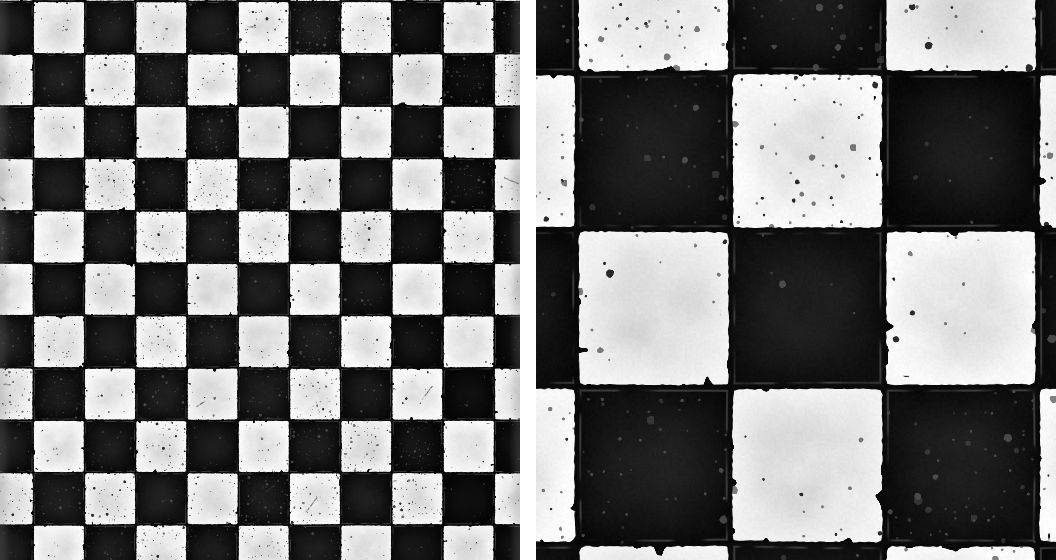
Left, the full canvas; right, a detail of the centre.
Give the GLSL for this texture, as a Shadertoy shader.

```glsl
const vec2 PITCH = vec2(0.0985, 0.0935);   // tile size, as a share of the canvas
const vec2 OFFSET = vec2(0.0640, 0.0625);  // first inner joint crossing
const vec3 WHITE_RIM = vec3(0.975), WHITE_CORE = vec3(0.865);
const vec3 BLACK_RIM = vec3(0.035), BLACK_CORE = vec3(0.118);
const vec3 JOINT = vec3(0.03), GROUT = vec3(0.30), DUST = vec3(0.45);
const float INSET = 0.014;                 // dark gap around white tiles, in tiles
const float GROUT_DEPTH = 0.024, GROUT_WIDTH = 0.009;
const float WARP = 0.010;                  // unevenness of the joints
const float SPECK_CELLS = 8.0, SPECK_CHANCE = 0.20;
const float SCRATCH_CHANCE = 0.16;

float hash(vec2 p) {
    vec3 q = fract(vec3(p.xyx) * 0.1031);
    q += dot(q, q.yzx + 33.33);
    return fract((q.x + q.y) * q.z);
}

vec2 hash2(vec2 p) {
    return vec2(hash(p + 17.3), hash(p + 71.9));
}

float noise(vec2 p) {
    vec2 i = floor(p), f = fract(p);
    f = f * f * (3.0 - 2.0 * f);
    return mix(mix(hash(i), hash(i + vec2(1, 0)), f.x),
               mix(hash(i + vec2(0, 1)), hash(i + vec2(1, 1)), f.x), f.y);
}

float fbm(vec2 p) {
    float sum = 0.0, amp = 0.5;
    for (int i = 0; i < 4; i++) {
        sum += amp * noise(p);
        p = p * 2.1 + 9.7;
        amp *= 0.5;
    }
    return sum;
}

// Scattered pits: at most one irregular dot per cell
float specks(vec2 p, float cells, float chance, float px) {
    vec2 id = floor(p * cells);
    vec2 centre = (id + 0.2 + 0.6 * hash2(id)) / cells;
    float radius = 0.008 + 0.022 * pow(hash(id + 5.1), 5.0);
    float dist = length(p - centre) + 0.008 * (noise(p * 60.0) - 0.5);
    float present = step(hash(id + 43.7), chance);
    return present * (1.0 - smoothstep(radius - px * 0.5, radius + px * 0.5, dist));
}

// Thin broken line at a random place and angle inside a tile
float scratch(vec2 f, vec2 id, float px) {
    float angle = 6.2832 * hash(id + 2.9);
    vec2 dir = vec2(cos(angle), sin(angle));
    vec2 rel = f - 0.25 - 0.5 * hash2(id + 8.4);
    float halfLength = 0.06 + 0.12 * hash(id + 6.2);
    float along = clamp(dot(rel, dir), -halfLength, halfLength);
    float line = 1.0 - smoothstep(0.002, 0.004 + px, length(rel - along * dir));
    return line * step(hash(id + 3.3), SCRATCH_CHANCE) * noise(f * 30.0 + id);
}

void mainImage(out vec4 fragColor, in vec2 fragCoord) {
    vec2 uv = fragCoord / iResolution.xy;
    vec2 p = (uv - OFFSET) / PITCH;
    float px = 1.0 / (PITCH.x * iResolution.x);

    // Slightly uneven checker grid
    p += WARP * (vec2(noise(p * 1.7 + 20.0), noise(p * 1.7 + 60.0)) - 0.5);
    vec2 id = floor(p), f = p - id;
    bool isWhite = mod(id.x + id.y, 2.0) > 0.5;
    vec2 border = min(f, 1.0 - f);
    float edge = min(border.x, border.y);

    // Soft bowl of tone and mottling, shifted per tile
    vec2 bowl = 4.0 * f * (1.0 - f);
    float core = bowl.x * bowl.y;
    float mottle = fbm(p * 4.0 + 11.0 * hash2(id)) - 0.47;
    float grain = hash(floor(p * 70.0)) - 0.5;
    float shift = hash(id + 12.6) - 0.5;
    float density = SPECK_CHANCE * (0.25 + 1.6 * pow(hash(id + 31.0), 3.0));
    float pits = max(specks(p + 40.0, SPECK_CELLS, density, px),
                     0.6 * specks(p + 90.0, SPECK_CELLS * 2.0, density * 0.5, px));
    float mark = scratch(f, id, px);

    vec3 color;
    if (isWhite) {
        color = mix(WHITE_RIM, WHITE_CORE, clamp(core + 0.35 * shift, 0.0, 1.0));
        color += 0.10 * mottle * (0.4 + core) + 0.02 * grain;
        color = mix(color, JOINT, max(0.85 * pits, 0.6 * mark));
        // Ragged rim with occasional chips and worn corners
        float chip = 0.055 * smoothstep(0.78, 0.97, noise(p * 13.0 + 30.0));
        float corner = 0.012 * (1.0 - smoothstep(0.0, 0.06, max(border.x, border.y)));
        float rim = INSET + chip + corner + 0.010 * (noise(p * 38.0) - 0.5);
        color = mix(JOINT, color, smoothstep(-0.6 * px, 0.6 * px, edge - rim));
    } else {
        color = mix(BLACK_RIM, BLACK_CORE, clamp(core + 0.25 * shift, 0.0, 1.0));
        color += 0.04 * mottle + 0.015 * grain;
        color *= mix(1.0, 0.55, smoothstep(0.68, 0.90, uv.x));
        color = mix(color, DUST, max(0.55 * pits, 0.35 * mark));
        // Patchy grey grout beside the dark gap
        float grout = 1.0 - smoothstep(0.0, GROUT_WIDTH + 0.5 * px, abs(edge - GROUT_DEPTH));
        float patches = smoothstep(0.25, 0.75, noise(p * 9.0 + 50.0));
        color = mix(color, GROUT, 0.75 * grout * patches);
    }

    // Grey haze along the left and right sides
    float side = min(uv.x, 1.0 - uv.x);
    color = mix(color, vec3(0.5), 0.25 * (1.0 - smoothstep(0.0, 0.025, side)));
    fragColor = vec4(clamp(color, 0.0, 1.0), 1.0);
}
```
